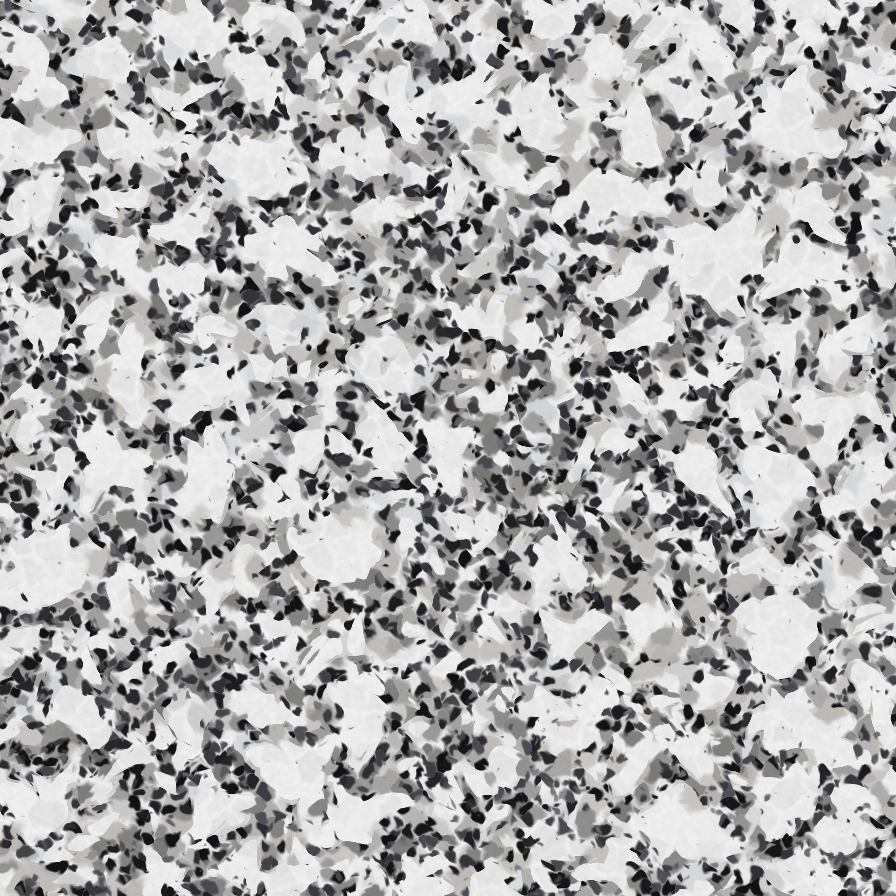
This texture is drawn by a WebGL 2 fragment shader. Its source:

```glsl
#version 300 es
precision highp float;
// Polished speckled granite: white feldspar, grey quartz and clustered black mica.

uniform vec2 u_resolution;
out vec4 fragColor;

vec4 hash4(vec2 cell) {
    vec4 h = fract(cell.xyxy * vec4(0.1031, 0.1030, 0.0973, 0.1099));
    h += dot(h, h.wzxy + 33.33);
    return fract((h.xxyz + h.yzzw) * h.zywx);
}

// Cellular noise: nearest distance, gap to the second nearest, random tone.
vec3 cellular(vec2 p) {
    vec2 base = floor(p);
    float nearest = 8.0, second = 8.0, tone = 0.0;
    for (int y = -1; y <= 1; y++)
    for (int x = -1; x <= 1; x++) {
        vec2 cell = base + vec2(x, y);
        vec4 h = hash4(cell);
        float d = length(cell + h.xy - p);
        if (d < nearest) {
            second = nearest;
            nearest = d;
            tone = h.z;
        } else {
            second = min(second, d);
        }
    }
    return vec3(nearest, second - nearest, tone);
}

// Scattered lumpy grains: coverage and random tone of the strongest one.
vec2 grains(vec2 p, float density, float size, float softness) {
    vec2 base = floor(p);
    vec2 best = vec2(0.0);
    for (int y = -1; y <= 1; y++)
    for (int x = -1; x <= 1; x++) {
        vec2 cell = base + vec2(x, y);
        vec4 h = hash4(cell + 71.0);
        vec2 q = p - cell - 0.1 - 0.8 * h.xy;
        float angle = atan(q.y, q.x + 1e-5);
        float lump = 1.0 + 0.2 * sin(2.0 * angle + 40.0 * h.z) + 0.12 * sin(3.0 * angle + 70.0 * h.x);
        float radius = size * (0.8 + 0.4 * h.y) * smoothstep(0.0, 0.2, density - h.w);
        float cover = 1.0 - smoothstep(radius - 2.0 * softness, radius, length(q) * lump);
        if (cover > best.x) best = vec2(cover, h.z);
    }
    return best;
}

// Layered sines that roughen outlines.
vec2 ripple(vec2 p) {
    vec2 w = sin(p.yx * vec2(1.0, 1.13) + 1.7 * sin(p * 0.61 + 2.0));
    return w + 0.5 * sin(p.yx * 2.3 + 2.0 * w.yx + p);
}

void main() {
    vec2 p = gl_FragCoord.xy / min(u_resolution.x, u_resolution.y);
    vec2 rough = p + 0.0016 * ripple(p * 210.0);
    vec2 bent = p + 0.012 * ripple(p * 37.0);

    // Grains crowd along the seams between large white crystals.
    float seam = 0.62 * cellular(bent * 12.0).y + 0.38 * cellular(bent * 25.0 + 9.0).y;
    float drift = cellular(bent * 5.0 + 31.0).x - 0.45;
    float crowd = clamp(1.0 - smoothstep(0.03, 0.52, seam) + 0.3 * drift, 0.0, 1.0);

    // White ground with faint cloudy crystals.
    vec3 cloud = cellular(rough * 30.0 + 5.0);
    float mottle = cellular(rough * 95.0).x;
    vec3 color = vec3(0.945 - 0.045 * cloud.z * smoothstep(0.0, 0.25, cloud.y) - 0.03 * mottle);

    // Pale grains, some warm and some cool.
    vec2 pale = grains(rough * 34.0, 0.16 + 0.75 * crowd, 0.72, 0.15);
    vec3 tint = mix(vec3(1.015, 1.0, 0.975), vec3(0.99, 1.0, 1.015), pale.y);
    color = mix(color, tint * mix(0.72, 0.86, pale.y), pale.x);

    // Mid grey quartz.
    vec2 quartz = grains(rough * 47.0 + 13.0, 0.05 + 0.72 * crowd, 0.66, 0.14);
    vec3 quartzColor = vec3(1.0, 0.995, 0.99) * mix(0.45, 0.72, quartz.y);
    color = mix(color, quartzColor, quartz.x * 0.95);

    // Black mica flakes and finer specks.
    vec2 mica = grains(rough * 76.0 + 27.0, 0.02 + 0.62 * crowd, 0.64, 0.15);
    color = mix(color, vec3(0.98, 0.98, 1.06) * mix(0.07, 0.32, mica.y * mica.y), mica.x);
    vec2 speck = grains(rough * 115.0 + 43.0, 0.1 + 0.2 * crowd, 0.62, 0.19);
    color = mix(color, vec3(0.99, 0.99, 1.03) * mix(0.14, 0.5, speck.y), speck.x * 0.9);

    // Soft surface grain.
    color += 0.02 * (cellular(p * 170.0).x - 0.45);
    fragColor = vec4(clamp(color, 0.0, 1.0), 1.0);
}
```
